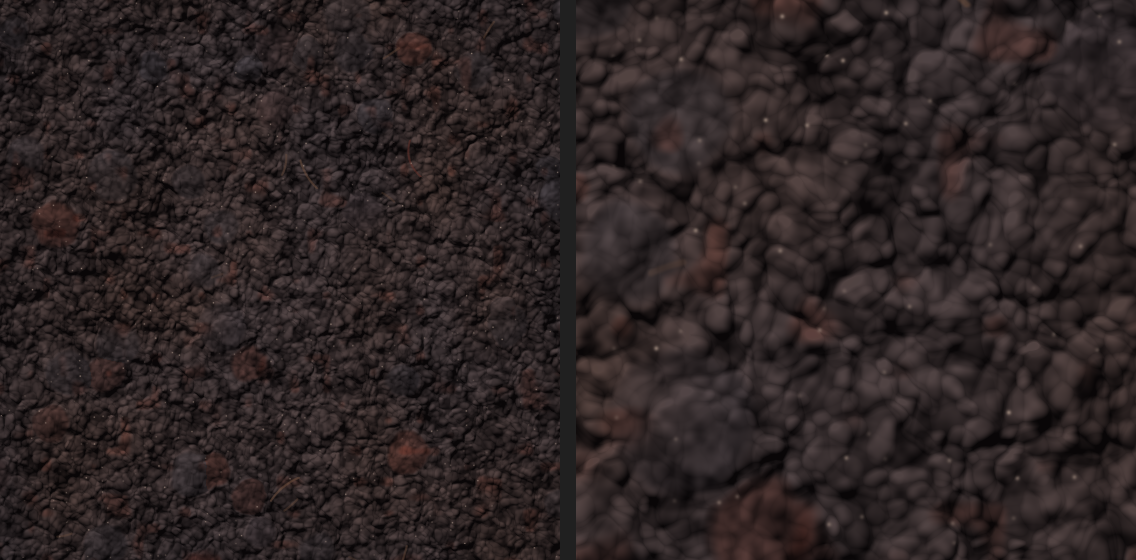
Left, the full canvas; right, a detail of the centre.
This texture is drawn by a WebGL 1 fragment shader. Its source:

```glsl
precision highp float;
// Dark, crumbly garden soil: lit clumps, black gaps, pale specks and a few fibres.
uniform vec2 u_resolution;

// Colours
const vec3 DEEP = vec3(0.050, 0.037, 0.040);
const vec3 LIT = vec3(0.300, 0.245, 0.241);
const vec3 RUST = vec3(1.25, 0.94, 0.84);
const vec3 SLATE = vec3(0.96, 1.04, 1.10);
const vec3 SPECK = vec3(0.62, 0.54, 0.49);
const vec3 STRAW = vec3(0.46, 0.33, 0.25);
const vec3 RED_ROOT = vec3(0.42, 0.20, 0.17);

// Sizes, as cells across the canvas
const float CLOD_CELLS = 11.0;
const float CLUMP_CELLS = 19.0;
const float CRUMB_CELLS = 42.0;
const float GRAIN_CELLS = 84.0;
const float DUST_CELLS = 150.0;
const float SPECK_CELLS = 80.0;

// Light and tone
const vec2 LIGHT = vec2(-0.45, 0.89);
const float LIGHT_STEP = 0.0035;
const float SLOPE_GAIN = 0.024;
const float MEAN_TONE = 0.176;
const float MEAN_LUMP = 0.48;
const float CLOD_SHARE = 0.16;
const float SPECK_SHARE = 0.09;
const int FIBRES = 12;

vec3 hash3(vec2 p) {
  vec3 q = fract(p.xyx * vec3(0.1031, 0.1030, 0.0973));
  q += dot(q, q.yxz + 33.33);
  return fract((q.xxy + q.yzz) * q.zyx);
}

float noise(vec2 p) {
  vec2 cell = floor(p), f = fract(p);
  f = f * f * (3.0 - 2.0 * f);
  float low = mix(hash3(cell).x, hash3(cell + vec2(1.0, 0.0)).x, f.x);
  float high = mix(hash3(cell + vec2(0.0, 1.0)).x, hash3(cell + 1.0).x, f.x);
  return mix(low, high, f.y);
}

// Scattered domes: x is the height, y a random value of the topmost dome.
vec2 lumps(vec2 p, float share) {
  vec2 cell = floor(p), top = vec2(0.0);
  for (int j = -1; j <= 1; j++) {
    for (int i = -1; i <= 1; i++) {
      vec2 id = cell + vec2(float(i), float(j));
      vec3 rnd = hash3(id + 17.0);
      vec2 offset = id + rnd.xy - p;
      float kind = hash3(id + 71.0).x;
      float radius = mix(0.45, 0.85, rnd.z);
      float dome = 1.0 - dot(offset, offset) / (radius * radius);
      dome *= mix(0.6, 1.0, fract(rnd.z * 7.0 + rnd.x)) * step(kind, share);
      if (dome > top.x) top = vec2(dome, kind / share);
    }
  }
  return top;
}

// Soil surface: height, flat tone, clod cover, clod kind.
vec4 surface(vec2 p) {
  vec2 wide = vec2(noise(p * 31.0), noise(p * 31.0 + 50.0)) - 0.5;
  vec2 fine = vec2(noise(p * 95.0), noise(p * 95.0 + 90.0)) - 0.5;
  vec2 q = p + 0.013 * wide + 0.005 * fine;
  vec2 clod = lumps((p + 0.010 * wide + 0.003 * fine) * CLOD_CELLS * 1.5, CLOD_SHARE);
  float cover = smoothstep(0.05, 0.35, clod.x);
  float clump = lumps(q * CLUMP_CELLS, 1.0).x;
  float crumb = lumps(q * CRUMB_CELLS + 7.3, 1.0).x;
  float grain = lumps(q * GRAIN_CELLS + 3.7, 1.0).x;
  float rough = 1.0 - 0.55 * cover;
  float height = 0.6 * clump / CLUMP_CELLS + 0.9 * clod.x / (CLOD_CELLS * 1.5)
    + rough * (crumb / CRUMB_CELLS + 0.8 * grain / GRAIN_CELLS);
  float tone = 0.05 * (clump - MEAN_LUMP)
    + rough * (0.10 * (crumb - MEAN_LUMP) + 0.10 * (grain - MEAN_LUMP));
  return vec4(height, tone + 0.012 * cover, cover, clod.y);
}

// Tiny bright mineral points.
float specks(vec2 p) {
  vec2 cell = floor(p);
  vec3 rnd = hash3(cell + 211.0);
  float strength = hash3(cell + 307.0).x;
  float d = length(fract(p) - mix(vec2(0.25), vec2(0.75), rnd.xy));
  return exp(-d * d * 75.0) * step(rnd.z, SPECK_SHARE) * mix(0.2, 0.85, strength * strength);
}

// Thin, slightly bent root or straw; returns its coverage.
float fibre(vec2 p, vec3 place, vec3 shape) {
  float angle = 3.14159 * shape.x;
  vec2 axis = vec2(cos(angle), sin(angle));
  vec2 d = p - place.xy;
  float along = dot(d, axis);
  float halfLength = mix(0.010, 0.034, shape.y * shape.y);
  float across = dot(d, vec2(-axis.y, axis.x)) + (shape.z - 0.5) * along * along * 20.0;
  float gap = length(vec2(max(abs(along) - halfLength, 0.0), across));
  return 1.0 - smoothstep(0.0006, 0.0032, gap);
}

void main() {
  vec2 p = gl_FragCoord.xy / u_resolution.y;
  vec4 soil = surface(p);

  // Relief lighting, dust and broad shading
  float slope = (soil.x - surface(p + LIGHT * LIGHT_STEP).x) / LIGHT_STEP;
  float tone = MEAN_TONE + soil.y + SLOPE_GAIN * slope;
  tone += 0.10 * (noise(p * DUST_CELLS) - 0.5) + 0.05 * (noise(p * 12.0 + 5.0) - 0.5);
  vec2 centred = gl_FragCoord.xy / u_resolution - 0.5;
  tone *= 1.07 - 0.45 * dot(centred, centred);
  float level = clamp((tone - 0.05) / 0.25, -0.06, 1.08);
  vec3 color = mix(DEEP, LIT, level);

  // Rusty and slate tints
  float warmth = noise(p * 9.0 + 31.0) - 0.5;
  color *= 1.0 + 0.10 * warmth * vec3(1.0, 0.0, -1.0);
  vec3 clodTint = mix(SLATE, RUST, smoothstep(0.5, 0.9, soil.w));
  color *= mix(vec3(1.0), clodTint, 0.7 * soil.z);
  color *= mix(vec3(1.0), RUST, 0.6 * smoothstep(0.72, 0.95, noise(p * 36.0 + 12.0)));

  // Fibres and specks
  for (int i = 0; i < FIBRES; i++) {
    vec3 place = hash3(vec2(float(i) * 3.0 + 5.0, 41.0));
    vec3 shape = hash3(vec2(float(i) * 5.0 + 2.0, 83.0));
    vec3 tint = mix(STRAW, RED_ROOT, step(0.7, place.z));
    color = mix(color, tint, mix(0.2, 0.5, shape.y) * fibre(p, place, shape));
  }
  color = mix(color, SPECK, specks(p * SPECK_CELLS) * smoothstep(-0.1, 0.4, level));
  gl_FragColor = vec4(color, 1.0);
}
```
